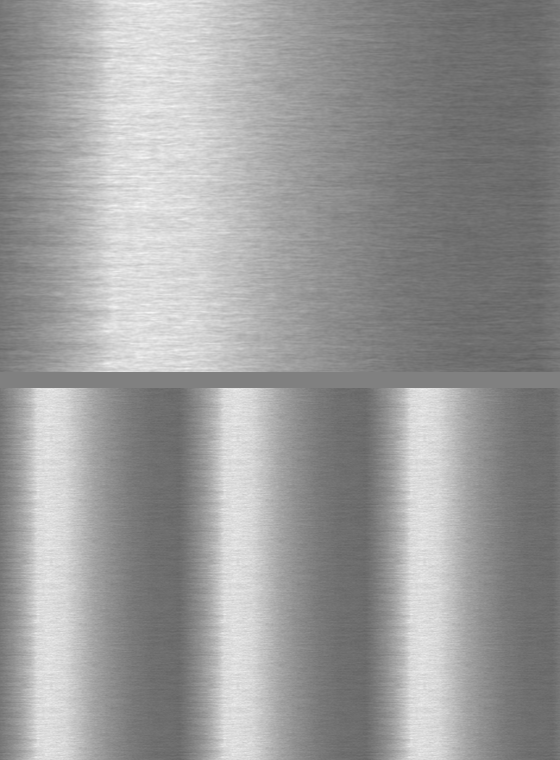
Top: one tile. Bottom: repeated 3 by 3.
Reproduce this texture procedurally as a WebGL 2 fragment shader.

```glsl
#version 300 es
precision highp float;
// Brushed steel: a soft vertical highlight band over grey metal.
// Wrapping gradient noise, stretched along x at several scales, makes thin
// brush strokes; shorter wrinkles and a little grit break them up.

uniform vec2 u_resolution;
out vec4 fragColor;

// Unit gradient for a lattice point, from an integer hash
vec2 gradient(vec2 cell, float seed) {
  uvec3 v = uvec3(cell, seed) * uvec3(1597u, 3571u, 7919u);
  uint h = v.x ^ (v.y * 7331u) ^ (v.z * 9973u);
  h = (h ^ (h >> 15u)) * 739391u;
  h = (h ^ (h >> 13u)) * 517619u;
  h ^= h >> 16u;
  float angle = float(h & 65535u) / 65536.0 * 6.28318;
  return vec2(cos(angle), sin(angle));
}

// Gradient noise that repeats over the unit square; repeats are whole numbers
float noise(vec2 uv, vec2 repeats, float seed) {
  vec2 p = uv * repeats;
  vec2 cell = floor(p), f = p - cell;
  vec2 lo = mod(cell, repeats), hi = mod(cell + 1.0, repeats);
  vec2 s = f * f * f * (f * (f * 6.0 - 15.0) + 10.0);
  float a = dot(gradient(lo, seed), f);
  float b = dot(gradient(vec2(hi.x, lo.y), seed), f - vec2(1, 0));
  float c = dot(gradient(vec2(lo.x, hi.y), seed), f - vec2(0, 1));
  float d = dot(gradient(hi, seed), f - 1.0);
  return mix(mix(a, b, s.x), mix(c, d, s.x), s.y);
}

// Brightness across the sheet: (position, grey) knots, equal at both ends
float sheen(float x) {
  const vec2 knots[14] = vec2[](
    vec2(0.0, 0.465), vec2(0.07, 0.56), vec2(0.12, 0.645), vec2(0.17, 0.755),
    vec2(0.20, 0.85), vec2(0.26, 0.87), vec2(0.35, 0.84), vec2(0.425, 0.74),
    vec2(0.50, 0.64), vec2(0.60, 0.55), vec2(0.71, 0.475), vec2(0.82, 0.432),
    vec2(0.96, 0.422), vec2(1.0, 0.465));
  float grey = knots[0].y;
  for (int i = 0; i < 13; i++) {
    vec2 a = knots[i], b = knots[i + 1];
    grey += (b.y - a.y) * clamp((x - a.x) / (b.x - a.x), 0.0, 1.0);
  }
  return grey;
}

void main() {
  vec2 uv = gl_FragCoord.xy / u_resolution;

  // Slow waver of the strokes, with a small ripple on it
  vec2 p = uv;
  p.y += 0.005 * noise(uv, vec2(3, 4), 1.0) + 0.0025 * noise(uv, vec2(32, 50), 2.0);

  // Brush strokes, from broad and long to thin, then the short wrinkles
  float broad = noise(p, vec2(4, 37), 3.0);
  float medium = noise(p, vec2(9, 89), 4.0);
  float thin = noise(p, vec2(17, 151), 5.0);
  float hair = noise(p, vec2(34, 181), 6.0);
  float wrinkle = noise(p, vec2(71, 167), 7.0);
  float grit = noise(p, vec2(157, 191), 8.0);
  float grain = 0.045 * broad + 0.055 * medium + 0.06 * thin
              + 0.055 * hair + 0.07 * wrinkle + 0.04 * grit;

  // Band with barely frayed edges, and faint glints where it is lightest
  float grey = sheen(fract(uv.x + 0.008 * broad + 0.008 * medium));
  float glint = smoothstep(0.25, 0.6, thin + 0.5 * hair) * smoothstep(0.6, 0.9, grey);
  grey = grey * (1.0 + grain) + 0.02 * glint;

  fragColor = vec4(vec3(clamp(grey, 0.0, 1.0)), 1.0);
}
```
